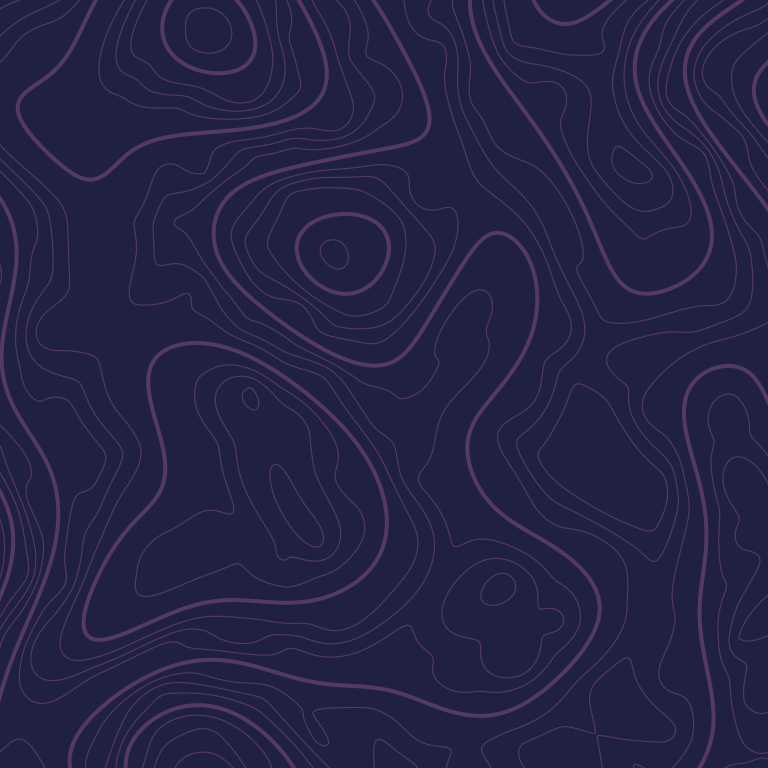
A Shadertoy shader for this pattern:

```glsl
// Topographic contour map: thin height lines with bold index lines on dark indigo.

vec2 hash2(vec2 cell) {
    vec2 q = vec2(dot(cell, vec2(127.1, 311.7)), dot(cell, vec2(269.5, 183.3)));
    return fract(sin(q) * 43758.55);
}

// Distance to the nearest scattered point, with softened creases
float softCells(vec2 p) {
    vec2 cell = floor(p);
    float sum = 0.0;
    for (int y = -1; y <= 1; y++) {
        for (int x = -1; x <= 1; x++) {
            vec2 neighbour = cell + vec2(x, y);
            vec2 site = neighbour + 0.1 + 0.8 * hash2(neighbour);
            sum += exp(-16.0 * distance(p, site));
        }
    }
    return -log(sum) / 16.0;
}

// Broad terrain: rotated sine waves whose slopes have equal strength
float terrain(vec2 p) {
    p += 0.02 * sin(p.yx * vec2(14.0, 11.0) + vec2(0.6, 2.1));
    float height = 0.0;
    for (int i = 0; i < 10; i++) {
        float n = float(i);
        float frequency = 6.0 + 1.6 * n;
        float angle = 2.4 * n + 0.5;
        vec2 direction = vec2(cos(angle), sin(angle));
        height += 17.0 / frequency * sin(frequency * dot(p, direction) + 4.1 * n * n + 1.3);
    }
    return height;
}

// x: broad height, y: height with small hills that fade out at every 4th level
vec2 heights(vec2 p) {
    float broad = terrain(p);
    float between = sin(broad * 3.14159 / 4.0);
    float hills = softCells(p * 7.5 + 0.25 * sin(p.yx * 17.0)) - 0.4;
    return vec2(broad, broad + 3.5 * hills * between * between);
}

// Coverage of a line of the given half width, smoothed over one pixel
float stroke(float dist, float halfWidth, float pixel) {
    return clamp((halfWidth - dist) / pixel + 0.5, 0.0, 1.0);
}

void mainImage(out vec4 fragColor, in vec2 fragCoord) {
    float pixel = 1.0 / iResolution.y;
    vec2 p = fragCoord * pixel;

    // Slopes turn height differences into distances on the canvas
    float e = 0.0007;
    vec2 h = heights(p);
    vec2 dx = (heights(p + vec2(e, 0.0)) - h) / e;
    vec2 dy = (heights(p + vec2(0.0, e)) - h) / e;
    vec2 slope = max(sqrt(dx * dx + dy * dy), 0.5);

    // Bold lines at every 4th broad level, thin lines at every level
    vec2 interval = vec2(4.0, 1.0);
    vec2 steps = h / interval;
    vec2 dist = abs(steps - floor(steps + 0.5)) * interval / slope;
    float bold = stroke(dist.x, 0.0026, pixel);
    float thin = stroke(dist.y, 0.00075, pixel);

    vec3 indigo = vec3(0.125, 0.125, 0.25);
    vec3 plum = vec3(0.33, 0.225, 0.395);
    fragColor = vec4(mix(indigo, plum, max(bold, thin)), 1.0);
}
```
